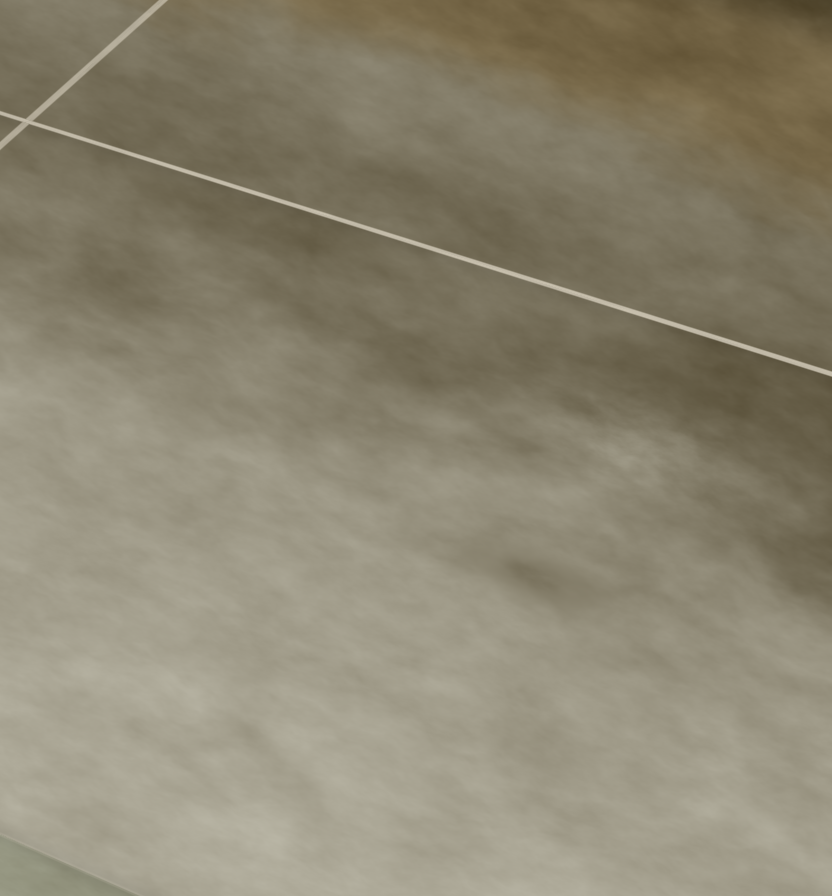
This texture is drawn by a Shadertoy shader. Its source:

```glsl
#define ROW_JOINT 0.0024      // half width of the long joints
#define CROSS_JOINT 0.0034    // half width of the cross joints
#define TILE_LENGTH 2.0
#define GRAIN_ANGLE -0.36
#define CLOUD_AMOUNT 0.19
#define GRAIN_AMOUNT 0.15
#define STONE_DARK vec3(0.36, 0.325, 0.235)
#define STONE_LIGHT vec3(0.70, 0.685, 0.62)
#define RUST vec3(1.02, 0.95, 0.82)
#define GROUT vec3(0.78, 0.75, 0.68)

vec2 hash2(vec2 p) {
    vec3 q = fract(p.xyx * vec3(0.1031, 0.1030, 0.0973));
    q += dot(q, q.yzx + 33.33);
    return fract((q.xx + q.yz) * q.zy);
}

float cornerRamp(vec2 cell, vec2 offset) {
    return dot(hash2(cell) * 2.0 - 1.0, offset);
}

float gradientNoise(vec2 p) {
    vec2 i = floor(p), f = fract(p);
    vec2 w = f * f * f * (f * (f * 6.0 - 15.0) + 10.0);
    vec2 e = vec2(1.0, 0.0);
    float low = mix(cornerRamp(i, f), cornerRamp(i + e, f - e), w.x);
    float high = mix(cornerRamp(i + e.yx, f - e.yx), cornerRamp(i + 1.0, f - 1.0), w.x);
    return mix(low, high, w.y);
}

float fbm(vec2 p) {
    float sum = 0.0, amp = 1.0;
    for (int i = 0; i < 5; i++) {
        sum += amp * gradientNoise(p);
        p = mat2(1.92, 0.56, -0.56, 1.92) * p + 17.3;
        amp *= 0.56;
    }
    return sum;
}

mat2 rotation(float a) {
    return mat2(cos(a), -sin(a), sin(a), cos(a));
}

// Soft elongated stain centred on c
float stain(vec2 p, vec2 c, vec2 size) {
    vec2 d = rotation(GRAIN_ANGLE) * (p - c) / size;
    return exp(-dot(d, d));
}

float jointMask(float dist, float halfWidth, float px) {
    return 1.0 - smoothstep(halfWidth - px, halfWidth + px, dist);
}

void mainImage(out vec4 fragColor, in vec2 fragCoord) {
    vec2 p = fragCoord / iResolution.y;
    float px = 1.0 / iResolution.y;

    // Tile grid, with rows that widen to the right
    float rowHeight = 0.805 + 0.128 * p.x;
    vec2 grid = vec2((p.x - (p.y - 0.837) / 0.893) / TILE_LENGTH,
                     (p.y - 0.874 + 0.314 * p.x) / rowHeight);
    vec2 tile = floor(grid);
    vec2 toJoint = abs(grid - round(grid)) * vec2(TILE_LENGTH * 0.666, rowHeight * 0.95);
    float nearRow = smoothstep(-1.0 + px, -1.0 - px, grid.y);

    // Streaked mineral clouds, shifted for each tile
    vec2 q = rotation(GRAIN_ANGLE) * p + 40.0 * hash2(tile + 7.0);
    vec2 warp = vec2(fbm(q * 6.0), fbm(q * 6.0 + 9.0)) * 0.018;
    float cloud = fbm((q + warp) * vec2(4.0, 9.0));
    float patches = fbm((q + warp) * vec2(11.0, 24.0) + 5.0);
    float flecks = fbm(q * vec2(30.0, 62.0) + 11.0);
    float grain = 0.8 * patches + 0.4 * flecks;

    // Broad light across the floor, brightest near the viewer
    float depth = 1.0 - p.y - 0.314 * p.x;
    float tone = 0.26 + 0.50 * smoothstep(0.14, 0.50, depth + 0.05 * cloud)
               + 0.20 * smoothstep(0.45, 1.0, depth);
    tone += 0.14 * exp(-pow((depth + 0.02) / 0.10, 2.0));
    tone -= 0.42 * smoothstep(-0.20, -0.29, depth + 0.03 * cloud);
    tone -= 0.24 * stain(p, vec2(0.98, 0.42), vec2(0.28, 0.20));
    tone -= 0.14 * stain(p, vec2(0.13, 0.70), vec2(0.11, 0.04));
    tone -= 0.34 * stain(p, vec2(0.60, 0.355), vec2(0.06, 0.020)) * (0.8 + grain);
    tone += 0.17 * stain(p, vec2(0.72, 0.50), vec2(0.11, 0.040)) * (0.8 + grain);
    tone += CLOUD_AMOUNT * cloud + GRAIN_AMOUNT * grain - 0.27 * nearRow;

    vec3 color = mix(STONE_DARK, STONE_LIGHT, tone);

    // Rusty band on the far tiles, cooler green on the nearest
    float rust = smoothstep(-0.02, -0.13, depth + 0.06 * cloud)
               * smoothstep(-0.31, -0.22, depth);
    color *= mix(vec3(1.0), RUST, rust);
    color *= mix(vec3(1.0), vec3(0.97, 1.01, 0.99), nearRow);

    // Grout, nearly flush at the nearest row
    float rowWidth = ROW_JOINT * (0.85 + 0.3 * p.x);
    float rowLine = jointMask(toJoint.y, rowWidth, px) * mix(0.95, 0.2, step(grid.y, -0.5));
    float crossLine = jointMask(toJoint.x, CROSS_JOINT, px) * 0.75;
    float shadow = exp(-pow(toJoint.y / 0.012, 2.0)) * step(grid.y, 0.0);
    color *= 1.0 - 0.06 * shadow;
    color = mix(color, GROUT * (1.0 + 0.06 * grain), max(rowLine, crossLine));

    fragColor = vec4(clamp(color, 0.0, 1.0), 1.0);
}
```
